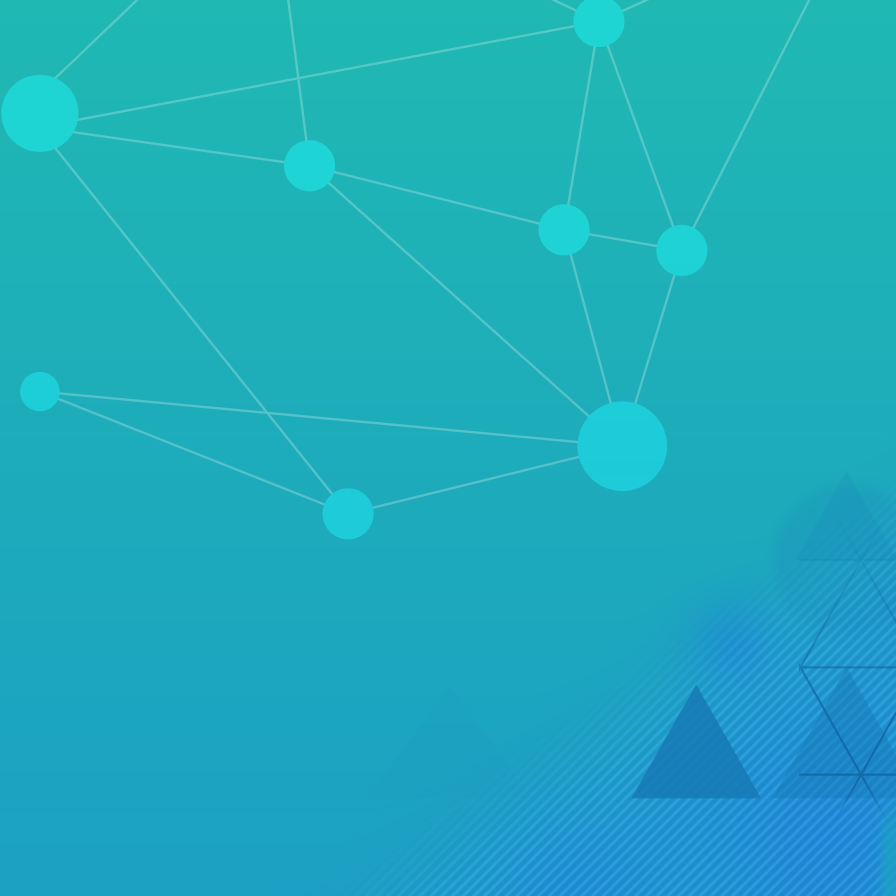
This background is drawn by a WebGL 2 fragment shader. Its source:

```glsl
#version 300 es
precision highp float;

uniform vec2 u_resolution;
out vec4 fragColor;

// Colours
const vec3 TOP_TEAL = vec3(0.122, 0.722, 0.700);
const vec3 BOTTOM_TEAL = vec3(0.108, 0.628, 0.765);
const vec3 BLUE = vec3(0.110, 0.560, 0.790);
const vec3 DEEP_BLUE = vec3(0.110, 0.515, 0.830);
const vec3 SHADE = vec3(0.085, 0.475, 0.710);
const vec3 WIRE = vec3(0.065, 0.400, 0.640);
const vec3 NODE_TOP = vec3(0.122, 0.835, 0.830);
const vec3 NODE_LOW = vec3(0.112, 0.795, 0.850);
const vec3 LINK = vec3(0.700, 0.900, 0.900);

// Sizes and strengths
const float LINK_HALF_WIDTH = 0.0013;
const float LINK_ALPHA = 0.37;
const float HATCH_STEP = 0.0085;
const float HATCH_ALPHA = 0.07;
const float WIRE_HALF_WIDTH = 0.0012;
const vec2 WIRE_ORIGIN = vec2(0.961, 0.375);
const vec2 WIRE_CELL = vec2(0.0677, 0.1198);
const vec2 BLUE_START = vec2(0.3385, 0.0);
const vec2 BLUE_NORMAL = vec2(0.597, -0.802);

// Network: discs first (x, y, radius), then bare link ends
const int NODE_COUNT = 8;
const int LINK_COUNT = 18;
const vec3 NODES[15] = vec3[15](
    vec3(0.0445, 0.8735, 0.043), vec3(0.3455, 0.815, 0.0285),
    vec3(0.6685, 0.976, 0.0285), vec3(0.6295, 0.7435, 0.0285),
    vec3(0.761, 0.7205, 0.0285), vec3(0.6945, 0.502, 0.050),
    vec3(0.3885, 0.4265, 0.0285), vec3(0.0445, 0.563, 0.022),
    vec3(0.043, 0.858, 0), vec3(0.039, 0.891, 0),
    vec3(0.154, 1.001, 0), vec3(0.3216, 1.001, 0),
    vec3(0.616, 1.001, 0), vec3(0.724, 1.001, 0), vec3(0.9036, 1.001, 0));
const ivec2 LINKS[LINK_COUNT] = ivec2[LINK_COUNT](
    ivec2(8, 2), ivec2(8, 1), ivec2(8, 6), ivec2(9, 10), ivec2(1, 11),
    ivec2(1, 3), ivec2(1, 5), ivec2(2, 3), ivec2(2, 4), ivec2(2, 12),
    ivec2(2, 13), ivec2(3, 4), ivec2(3, 5), ivec2(4, 5), ivec2(4, 14),
    ivec2(7, 5), ivec2(7, 6), ivec2(6, 5));

// Antialiased coverage of a signed distance
float cover(float d) {
    return clamp(0.5 - d * u_resolution.y, 0.0, 1.0);
}

float segmentDistance(vec2 p, vec2 a, vec2 b) {
    vec2 ab = b - a;
    return length(p - a - ab * clamp(dot(p - a, ab) / dot(ab, ab), 0.0, 1.0));
}

// Upright triangle given by its apex, half width and height
float triangleDistance(vec2 p, vec2 apex, vec2 size) {
    vec2 q = p - apex;
    return max(dot(vec2(abs(q.x), q.y), normalize(size.yx)), -size.y - q.y);
}

float glow(vec2 p, vec2 center, float radius) {
    vec2 q = (p - center) / radius;
    return exp(-dot(q, q));
}

// Distance to the nearest line of a triangular lattice
float latticeDistance(vec2 uv) {
    float slant = WIRE_CELL.x * WIRE_CELL.y / length(WIRE_CELL);
    vec2 diagonal = abs(fract(vec2(uv.x - uv.y, uv.x + uv.y) * 0.5 + 0.5) - 0.5) * 2.0;
    float row = abs(fract(uv.y + 0.5) - 0.5) * WIRE_CELL.y;
    return min(row, min(diagonal.x, diagonal.y) * slant);
}

void main() {
    vec2 p = gl_FragCoord.xy / u_resolution.y;
    vec3 teal = mix(BOTTOM_TEAL, TOP_TEAL, p.y);
    vec3 color = teal;

    // Blue corner and its glows
    float depth = dot(p - BLUE_START, BLUE_NORMAL);
    float corner = smoothstep(-0.03, 0.20, depth);
    color = mix(color, BLUE, corner * 0.9);
    float deep = glow(p, vec2(0.93, 0.06), 0.12) * 0.9
        + glow(p, vec2(0.64, 0.0), 0.09) * 0.5
        + glow(p, vec2(0.82, 0.277), 0.05) * 0.55;
    color = mix(color, DEEP_BLUE, min(deep, 1.0));

    // Fine diagonal hatching
    float hatch = 0.5 + 0.5 * cos(6.28319 * (p.x - p.y) * 0.70711 / HATCH_STEP);
    color += HATCH_ALPHA * hatch * hatch * smoothstep(0.0, 0.12, depth);

    // Shaded patches and triangles
    vec2 patchOffset = (p - vec2(0.945, 0.375)) / vec2(0.09, 0.095);
    color = mix(color, SHADE, 0.17 * (1.0 - smoothstep(0.75, 1.05, length(patchOffset))));
    color = mix(color, SHADE, 0.85 * cover(triangleDistance(p, vec2(0.777, 0.236), vec2(0.0725, 0.127))));
    color = mix(color, SHADE, 0.45 * cover(triangleDistance(p, vec2(0.945, 0.255), vec2(0.083, 0.146))));
    color = mix(color, SHADE, 0.14 * cover(triangleDistance(p, vec2(0.945, 0.475), vec2(0.057, 0.100))));
    color = mix(color, SHADE, 0.05 * cover(triangleDistance(p, vec2(0.502, 0.235), vec2(0.092, 0.126))));

    // Dark wire lattice, fading at top and bottom
    vec2 uv = (p - WIRE_ORIGIN) / WIRE_CELL * vec2(1.0, -1.0);
    float wireFade = smoothstep(-0.7, 1.9, uv.y) * (1.0 - smoothstep(2.0, 2.5, uv.y));
    float wire = cover(latticeDistance(uv) - WIRE_HALF_WIDTH) * cover((-1.02 - uv.x) * WIRE_CELL.x);
    color = mix(color, WIRE, 0.85 * wire * wireFade);

    // Teal strip at the right border
    float strip = smoothstep(0.975, 0.993, p.x) * (1.0 - smoothstep(0.05, 0.12, p.y));
    color = mix(color, teal, 0.8 * strip);

    // Links below, discs above
    float link = 0.0;
    for (int i = 0; i < LINK_COUNT; i++) {
        float d = segmentDistance(p, NODES[LINKS[i].x].xy, NODES[LINKS[i].y].xy);
        link = max(link, cover(d - LINK_HALF_WIDTH));
    }
    color = mix(color, LINK, LINK_ALPHA * link);
    vec3 nodeColor = mix(NODE_LOW, NODE_TOP, smoothstep(0.4, 0.9, p.y));
    for (int i = 0; i < NODE_COUNT; i++) {
        color = mix(color, nodeColor, cover(length(p - NODES[i].xy) - NODES[i].z));
    }

    fragColor = vec4(color, 1.0);
}
```
